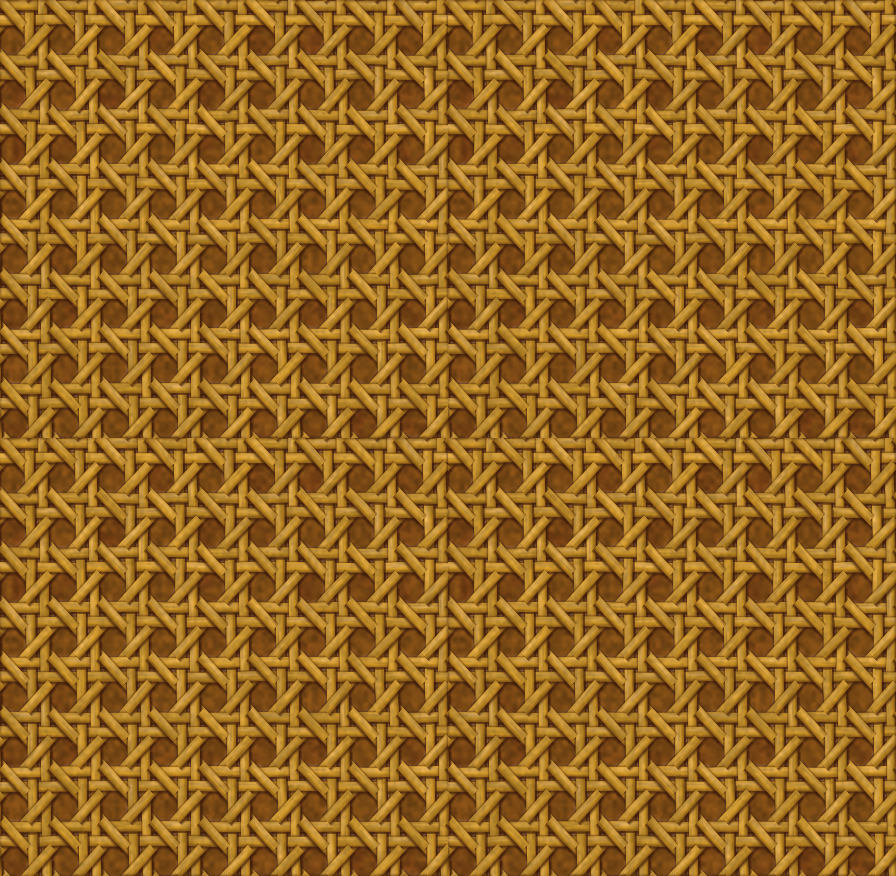
This texture is drawn by a WebGL 1 fragment shader. Its source:

```glsl
precision highp float;

uniform vec2 u_resolution;

const vec2 CELLS = vec2(9.0, 8.0);   // holes in one tile
const float TILES = 2.0;             // tiles across and down
const float PAIR_OFFSET = 0.133;     // strand centre from the middle of its pair
const float HALF_WIDTH = 0.091;
const float TAU = 6.28319;

const vec3 CANE = vec3(0.75, 0.55, 0.14);
const vec3 CANE_SHADE = vec3(0.54, 0.35, 0.09);
const vec3 CANE_PALE = vec3(0.82, 0.64, 0.36);
const vec3 FLOOR_BROWN = vec3(0.48, 0.29, 0.08);
const vec3 FLOOR_RED = vec3(0.42, 0.20, 0.07);
const vec3 FLOOR_RIM = vec3(0.54, 0.37, 0.23);
const vec3 SHADOW = vec3(0.25, 0.11, 0.035);

float hash(vec2 p) {
  vec3 q = fract(p.xyx * vec3(0.1031, 0.1030, 0.0973));
  q += dot(q, q.yzx + 33.33);
  return fract((q.x + q.y) * q.z);
}

float noise(vec2 p) {
  vec2 i = floor(p);
  vec2 f = fract(p);
  f = f * f * (3.0 - 2.0 * f);
  return mix(mix(hash(i), hash(i + vec2(1.0, 0.0)), f.x),
             mix(hash(i + vec2(0.0, 1.0)), hash(i + 1.0), f.x), f.y);
}

// Round plate of mottled wood seen through a hole
vec3 floorColor(vec2 hole, vec2 q) {
  float mottle = noise(q * 9.0);
  float redness = 0.7 * hash(floor(q) + 5.0) * noise(q * 5.0 + 40.0);
  vec3 wood = mix(FLOOR_BROWN, FLOOR_RED, redness) * (0.85 + 0.3 * mottle);
  float rim = smoothstep(0.22, 0.30, length(hole) + 0.04 * (mottle - 0.5));
  return mix(wood, FLOOR_RIM * (0.8 + 0.3 * mottle), rim);
}

// Lays one strand and its shadow; offset is positive on the lit side
vec3 layStrand(vec3 under, float offset, float along, float id,
               float lift, float mask, float blur) {
  float shade = 1.0 - smoothstep(HALF_WIDTH - 0.01, HALF_WIDTH + 0.065, abs(offset + 0.018));
  float cover = 1.0 - smoothstep(HALF_WIDTH - blur, HALF_WIDTH + blur, abs(offset));
  float across = offset / HALF_WIDTH;
  float fibre = noise(vec2(along * 3.0 + id * 7.3, offset * 28.0 + id * 3.1));
  float wear = noise(vec2(along * 1.6, id * 5.7));

  float lit = smoothstep(-1.15, -0.2, across) * (0.6 + 0.4 * lift);
  vec3 cane = mix(CANE_SHADE, CANE, lit);
  float gloss = smoothstep(-0.4, 0.35, across) * (1.0 - smoothstep(0.55, 1.2, across));
  cane = mix(cane, CANE_PALE, gloss * lift * (0.25 + 0.7 * wear));
  cane *= 0.87 + 0.17 * fibre + 0.09 * hash(vec2(id, 3.0));

  vec3 shaded = mix(under, SHADOW, 0.72 * shade * mask);
  return mix(shaded, cane, cover * mask);
}

vec3 weave(vec2 q, float blur) {
  vec2 hole = fract(q) - 0.5;          // centred on a hole
  vec2 cross = fract(q + 0.5) - 0.5;   // centred on a crossing of pairs
  vec2 side = vec2(cross.x < 0.0 ? -1.0 : 1.0, cross.y < 0.0 ? -1.0 : 1.0);
  vec2 pairOffset = (abs(cross) - PAIR_OFFSET) * side;
  vec2 pairId = floor(q + 0.5) * 2.0 + side * 0.5;

  float sum = q.x + q.y;
  float diff = q.x - q.y;
  float fallOffset = (fract(sum) - 0.5) * 0.7071;
  float riseOffset = (0.5 - fract(diff)) * 0.7071;
  float fallId = floor(sum) + 51.0;
  float riseId = floor(diff) + 93.0;

  // Height of each strand as it passes over and under
  float fallLift = 0.5 + 0.5 * cos(TAU * hole.x);
  float riseLift = 0.5 + 0.5 * cos(TAU * hole.y);
  float uprightLift = 0.5 + 0.5 * sin(TAU * cross.y) * side.x;
  float levelLift = 0.5 - 0.5 * sin(TAU * cross.x) * side.y;

  float fallOver = smoothstep(-blur, blur, abs(hole.y) - abs(hole.x));
  float uprightOver = step(0.0, side.x * side.y);

  // Diagonals below, pairs in the middle, raised diagonals on top
  vec3 color = floorColor(hole, q);
  color = layStrand(color, fallOffset, diff, fallId, fallLift, 1.0, blur);
  color = layStrand(color, riseOffset, sum, riseId, riseLift, 1.0, blur);
  color = layStrand(color, -pairOffset.x, q.y, pairId.x + 11.0, uprightLift, 1.0, blur);
  color = layStrand(color, pairOffset.y, q.x, pairId.y + 31.0, levelLift, 1.0, blur);
  color = layStrand(color, -pairOffset.x, q.y, pairId.x + 11.0, uprightLift, uprightOver, blur);
  color = layStrand(color, fallOffset, diff, fallId, fallLift, fallOver, blur);
  return layStrand(color, riseOffset, sum, riseId, riseLift, 1.0 - fallOver, blur);
}

// Broken dark line where neighbouring tiles join
float seam(vec2 tile) {
  vec2 edge = min(tile, 1.0 - tile) * CELLS;
  float line = 1.0 - smoothstep(0.0, 0.06, min(edge.x, edge.y));
  return line * noise(tile * CELLS * 4.0);
}

void main() {
  vec2 tile = fract(gl_FragCoord.xy / u_resolution * TILES);
  float blur = 0.65 * TILES * CELLS.y / u_resolution.y;

  // The weave leans slightly within each tile
  vec2 q = tile * CELLS + vec2(0.19 + 0.08 * tile.y, 0.23);
  q += 0.035 * (vec2(noise(q * 1.3), noise(q * 1.3 + 60.0)) - 0.5);

  vec3 color = weave(q, blur);
  color = mix(color, SHADOW, 0.5 * seam(tile));
  color *= 0.93 + 0.14 * noise(tile * CELLS * 14.0);
  gl_FragColor = vec4(color, 1.0);
}
```
